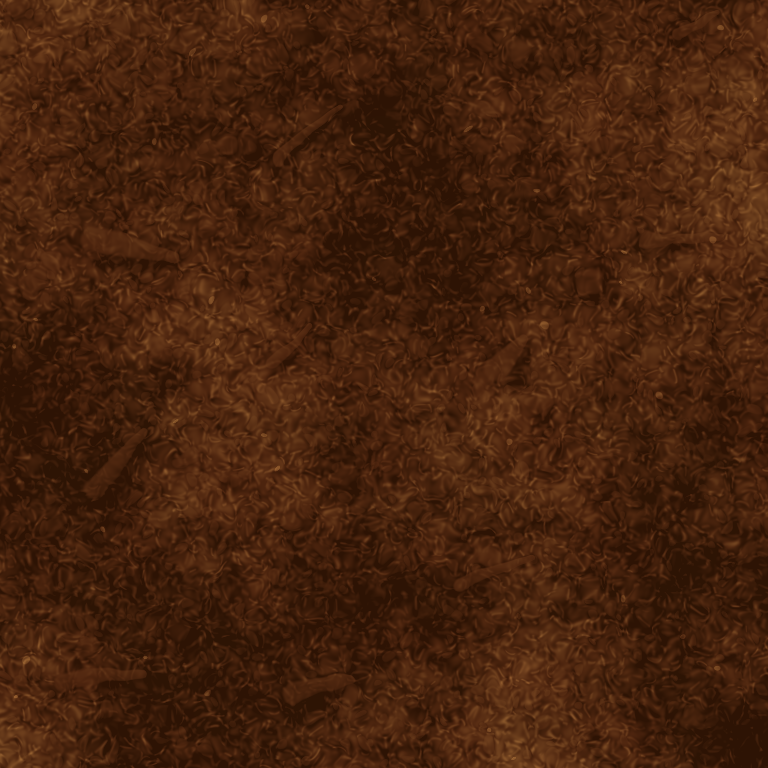
Give the GLSL for this texture, as a WebGL 1 fragment shader.

```glsl
precision highp float;
// Dark brown forest soil: fibrous crumbs, soft pebbles, rootlets and a few sticks.
uniform vec2 u_resolution;

float hash(vec2 p) {
  vec3 q = fract(p.xyx * 0.1031);
  q += dot(q, q.yzx + 33.33);
  return fract((q.x + q.y) * q.z);
}

vec2 hash2(vec2 p) {
  return vec2(hash(p + 11.3), hash(p + 57.7));
}

float noise(vec2 p) {
  vec2 i = floor(p), f = fract(p);
  f = f * f * (3.0 - 2.0 * f);
  return mix(mix(hash(i), hash(i + vec2(1, 0)), f.x),
             mix(hash(i + vec2(0, 1)), hash(i + vec2(1, 1)), f.x), f.y);
}

float fbm(vec2 p) {
  float sum = 0.0, amp = 0.5;
  for (int i = 0; i < 4; i++) {
    sum += amp * noise(p);
    p = mat2(1.6, 1.3, -1.3, 1.6) * p + 17.0;
    amp *= 0.56;
  }
  return sum;
}

vec2 turn(vec2 d, float angle) {
  float c = cos(angle), s = sin(angle);
  return mat2(c, -s, s, c) * d;
}

// Short bent fibres, one per cell; bright cores with dark gaps, averaging zero.
float fibres(vec2 p, float width, float share) {
  vec2 cell = floor(p);
  float sum = 0.0;
  for (int y = -1; y <= 1; y++) {
    for (int x = -1; x <= 1; x++) {
      vec2 id = cell + vec2(x, y);
      vec2 d = p - id - 0.5 - 0.8 * (hash2(id) - 0.5);
      d = turn(d, 6.283 * hash(id + 5.1));
      d.y += (hash(id + 8.2) - 0.5) * 1.8 * d.x * d.x;
      float halfLength = mix(0.08, 0.48, hash(id + 3.4));
      float r = length(vec2(max(abs(d.x) - halfLength, 0.0), d.y));
      r /= width * mix(0.75, 1.25, hash(id + 31.0));
      float strength = step(hash(id + 9.6), share) * mix(0.4, 1.1, hash(id + 2.5));
      sum += strength * (exp(-r * r) - 0.5 * exp(-0.25 * r * r));
    }
  }
  return sum;
}

// Rounded lumps: x is coverage, y is light across the lump, z is its contact shadow.
vec3 lumps(vec2 p, float radius, float share) {
  vec2 cell = floor(p);
  vec3 found = vec3(0.0);
  for (int y = -1; y <= 1; y++) {
    for (int x = -1; x <= 1; x++) {
      vec2 id = cell + vec2(x, y);
      vec2 d = p - id - 0.5 - 0.7 * (hash2(id + 40.0) - 0.5);
      vec2 stretch = vec2(1.0, mix(1.0, 1.7, hash(id + 6.0)));
      float angle = 6.283 * hash(id), present = step(hash(id + 70.0), share);
      float size = radius * mix(0.5, 1.0, hash(id + 21.0));
      float r = length(turn(d, angle) * stretch) / size;
      float below = length(turn(d + vec2(-0.1, 0.25) * size, angle) * stretch) / size;
      float cover = smoothstep(1.0, 0.65, r) * present;
      if (cover > found.x) found.xy = vec2(cover, dot(d, vec2(-0.4, 0.9)) / size);
      found.z = max(found.z, smoothstep(1.5, 0.75, below) * present);
    }
  }
  return found;
}

void main() {
  vec2 uv = gl_FragCoord.xy / min(u_resolution.x, u_resolution.y);
  vec2 warp = vec2(noise(uv * 50.0), noise(uv * 50.0 + 31.0)) - 0.5;

  // Broad light and dark patches
  float patches = 0.45 + 1.75 * (fbm(uv * 4.2 + 24.0) - 0.51);

  // Crumbly, fibrous ground
  vec2 p = uv + 0.011 * warp;
  float grit = 0.42 * (noise(p * 85.0) - 0.5) + 0.45 * (noise(p * 150.0) - 0.5)
             + 0.42 * (noise(p * 44.0) - 0.5);
  float fine = 0.65 * fibres(p * 38.0, 0.125, 0.85)
             + 0.75 * fibres(turn(p, 0.6) * 53.0 + 90.0, 0.14, 1.0)
             + 0.75 * fibres(turn(p, 1.1) * 72.0 + 200.0, 0.155, 1.0);
  float tone = patches + grit + fine;

  // Small crumbs, then larger pebbles and clods half sunk in the ground
  for (int i = 0; i < 2; i++) {
    float scale = 44.0 - 21.0 * float(i);
    vec3 clod = lumps((uv + 0.011 * warp) * scale + 60.0, 0.45, 0.42);
    tone -= 0.22 * clod.z * (1.0 - clod.x);
    float face = 0.06 + 0.4 * 0.17 + 0.85 * patches + 0.2 * clod.y;
    tone = mix(tone, face + 0.4 * (grit + fine), 0.72 * clod.x);
  }

  // Longer rootlets
  tone += 0.75 * fibres(p * 13.0 + 130.0, 0.045, 0.4);

  // Scattered sticks, mostly leaning up to the right
  for (int i = 0; i < 10; i++) {
    float k = float(i);
    vec2 d = uv - fract(vec2(0.38, 0.55) + k * vec2(0.7549, 0.5698));
    d = turn(d, mix(-0.3, 1.2, hash(vec2(k, 3.0)))) + 0.005 * warp;
    d.y += 3.0 * (hash(vec2(k, 8.0)) - 0.5) * d.x * d.x;
    float halfLength = mix(0.02, 0.06, hash(vec2(k, 14.0)));
    float w = mix(0.006, 0.014, hash(vec2(k, 25.0)));
    w *= 1.0 - 0.4 * clamp(d.x / halfLength, -1.0, 1.0);
    float along = max(abs(d.x) - halfLength, 0.0);
    float body = smoothstep(w, w * 0.65, length(vec2(along, d.y)));
    float shade = smoothstep(w * 2.0, w * 0.7, length(vec2(along, d.y + 0.6 * w)));
    tone -= 0.35 * shade * (1.0 - body);
    float bark = 0.38 + 0.35 * patches + 0.2 * d.y / w + 0.3 * (grit + fine);
    tone = mix(tone, bark, 0.85 * body);
  }

  // Rare pale chips
  tone += 0.8 * lumps((uv + 0.008 * warp) * 34.0 + 300.0, 0.22, 0.05).x;

  // Earth colours from shadow to dry crumb
  tone = clamp(tone, -0.22, 1.8);
  vec3 shadow = vec3(0.22, 0.10, 0.03);
  vec3 earth = vec3(0.31, 0.15, 0.06);
  vec3 dry = vec3(0.42, 0.24, 0.11);
  vec3 color = tone < 0.45 ? mix(shadow, earth, tone / 0.45)
                           : mix(earth, dry, (tone - 0.45) / 0.55);
  color.gb *= 1.0 - 0.05 * (noise(uv * 18.0 + 77.0) - 0.5);
  gl_FragColor = vec4(color, 1.0);
}
```
